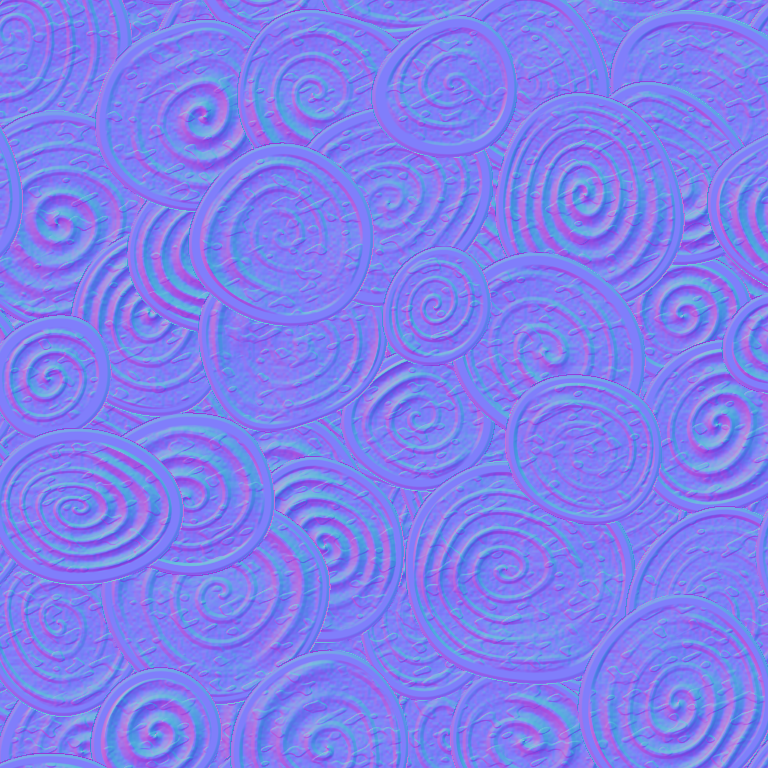
Reproduce this texture map procedurally as a WebGL 2 fragment shader.

```glsl
#version 300 es
precision highp float;

#define CELLS 6.0
#define JITTER 0.34
#define REACH 1.45
#define RIM_HEIGHT 0.010
#define RIDGE_HEIGHT 0.016
#define SWELL_HEIGHT 0.034
#define DISH_HEIGHT 0.045
#define GRAIN_HEIGHT 0.0042
#define CHIP_HEIGHT 0.008
#define SAMPLE_STEP 0.008
#define STEEPNESS_LIMIT 3.2

uniform vec2 u_resolution;
out vec4 fragColor;

const float TAU = 6.2831853;

vec3 hash3(vec2 p) {
    vec3 q = fract(vec3(p.xyx) * vec3(0.1031, 0.1030, 0.0973));
    q += dot(q, q.yxz + 33.33);
    return fract((q.xxy + q.yzz) * q.zyx);
}

float valueNoise(vec2 p) {
    vec2 i = floor(p);
    vec2 f = fract(p);
    f = f * f * (3.0 - 2.0 * f);
    float bottom = mix(hash3(i).x, hash3(i + vec2(1.0, 0.0)).x, f.x);
    float top = mix(hash3(i + vec2(0.0, 1.0)).x, hash3(i + 1.0).x, f.x);
    return mix(bottom, top, f.y);
}

// Fine plaster grain, small slanted chips and broad hollows
float plaster(vec2 p) {
    float grain = valueNoise(p * 41.0) + 0.9 * valueNoise(p * 21.0 + 40.0) - 0.95;
    float chips = valueNoise(vec2(p.x + p.y, 2.0 * p.y - p.x) * 9.0 + 90.0);
    float hollows = valueNoise(p * 2.6 + 150.0) - 0.5;
    return GRAIN_HEIGHT * grain + CHIP_HEIGHT * smoothstep(0.64, 0.82, chips)
         + DISH_HEIGHT * hollows;
}

// Thin spiral ridge that swells here and there into a deep rounded wave
float spiralRidge(vec2 offset, vec3 seed, vec2 p) {
    float pitch = mix(0.13, 0.21, seed.y);
    float spin = seed.x < 0.5 ? -1.0 : 1.0;
    float wobble = 0.07 * (valueNoise(p * 2.5 + 17.0) - 0.5);
    float angle = atan(offset.y, offset.x + 1e-5);
    float turns = (length(offset) + wobble) / pitch + spin * angle / TAU + seed.z;
    float ridge = 1.0 - smoothstep(0.04, 0.22, abs(fract(turns) - 0.5));
    float wave = 0.5 - 0.5 * cos(TAU * turns);
    float strength = smoothstep(0.25, 0.7, valueNoise(p * 2.2 + 61.0));
    float swell = smoothstep(0.5, 0.9, valueNoise(p * 1.5 + 83.0));
    return RIDGE_HEIGHT * ridge * mix(0.3, 1.0, strength) + SWELL_HEIGHT * wave * swell;
}

// Overlapping discs: small ones lie on top, their wide skirts fill the gaps
float relief(vec2 p) {
    vec2 bent = p + 0.3 * vec2(valueNoise(p * 0.9), valueNoise(p * 0.9 + 30.0));
    vec2 home = floor(bent);
    float bestRank = -1.0;
    float edge = 0.0;
    vec2 offset = vec2(0.0);
    vec3 seed = vec3(0.0);

    for (int y = -2; y <= 2; y++) {
        for (int x = -2; x <= 2; x++) {
            vec2 cell = home + vec2(x, y);
            vec3 h = hash3(cell + 11.0);
            vec2 toPoint = bent - cell - 0.5 - JITTER * (2.0 * h.xy - 1.0);
            float dist = length(toPoint);
            float radius = mix(0.42, 0.9, fract(h.x * 7.0 + h.z));
            bool onTop = dist < radius;
            float rank = h.z + (onTop ? 1.0 : 0.0);
            if (dist < REACH && rank > bestRank) {
                bestRank = rank;
                edge = (onTop ? radius : REACH) - dist;
                offset = toPoint;
                seed = hash3(cell + 53.0);
            }
        }
    }

    float rimWidth = mix(0.045, 0.09, seed.z);
    float inside = smoothstep(rimWidth, rimWidth + 0.03, edge);
    float rim = RIM_HEIGHT * smoothstep(0.0, 0.03, edge);
    return mix(rim, spiralRidge(offset, seed, p) + plaster(p), inside);
}

void main() {
    vec2 p = gl_FragCoord.xy / min(u_resolution.x, u_resolution.y) * CELLS + 3.0;

    // Surface slope by finite differences
    float here = relief(p);
    vec2 slope = vec2(relief(p + vec2(SAMPLE_STEP, 0.0)),
                      relief(p + vec2(0.0, SAMPLE_STEP))) - here;

    // Red is encoded inverted; carving is strongest along the rising diagonal
    vec2 tilt = vec2(slope.x, -slope.y) / SAMPLE_STEP;
    tilt -= 0.2 * (tilt.x + tilt.y);
    tilt.y *= tilt.y < 0.0 ? 0.85 : 1.1;
    tilt /= sqrt(1.0 + STEEPNESS_LIMIT * dot(tilt, tilt));

    // Encode the tilt as a normal colour
    float blue = 0.985 - 0.24 * length(tilt);
    fragColor = vec4(vec2(0.5, 0.495) + 0.5 * tilt, blue, 1.0);
}
```
